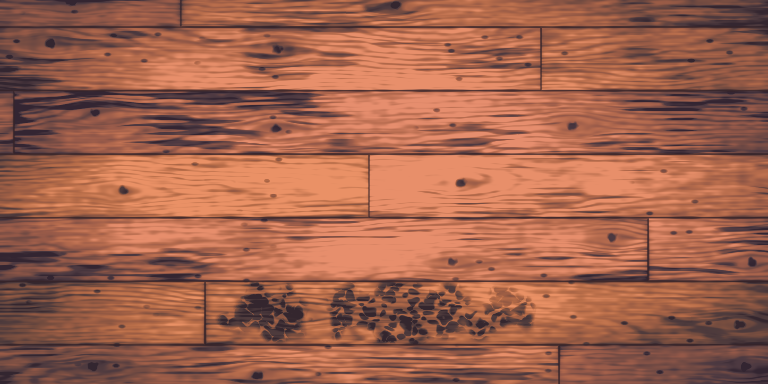
A Shadertoy shader for this texture:

```glsl
// Worn floor of warm horizontal planks: staggered butt joints, growth rings,
// knots, dark streaks and two scorched patches, under a soft vignette.
// A single tone value collects light, grain and wear, then indexes a colour ramp.

#define ROW_HEIGHT 0.1655
#define FIRST_SEAM 0.102
#define SEAM_WIDTH 0.0016
#define RING_DENSITY 76.0
#define RING_DEPTH 0.24
#define FIBRE_DEPTH 0.30
#define STREAK_DEPTH 0.50
#define BLOTCH_DEPTH 0.34
#define KNOT_CHANCE 0.55
#define KNOT_SPACING 0.45
#define SCORCH_DEPTH 0.60
#define VIGNETTE vec2(0.44, 1.35)

// Butt joint position in each row, bottom to top
const float JOINTS[7] = float[7](1.456, 0.534, 1.688, 0.961, 0.036, 1.409, 0.471);

float hash(vec2 p) {
    vec3 q = fract(vec3(p.xyx) * 0.1031);
    q += dot(q, q.yzx + 33.33);
    return fract((q.x + q.y) * q.z);
}

float noise(vec2 p) {
    vec2 i = floor(p), f = fract(p);
    f = f * f * (3.0 - 2.0 * f);
    return mix(mix(hash(i), hash(i + vec2(1, 0)), f.x),
               mix(hash(i + vec2(0, 1)), hash(i + vec2(1, 1)), f.x), f.y);
}

// Distance to the nearest scattered point
float cellular(vec2 p) {
    vec2 cell = floor(p);
    float nearest = 8.0;
    for (int k = 0; k < 9; k++) {
        vec2 c = cell + vec2(k % 3 - 1, k / 3 - 1);
        vec2 site = c + 0.1 + 0.8 * vec2(hash(c), hash(c + 41.7));
        nearest = min(nearest, length(p - site));
    }
    return nearest;
}

// Offset from the knot of this stretch of plank; far away if it has none
vec2 knotOffset(vec2 p, float row) {
    vec2 cell = vec2(floor(p.x / KNOT_SPACING), row + 7.0);
    vec2 jitter = 0.25 + 0.5 * vec2(hash(cell + 3.1), hash(cell + 8.6));
    vec2 centre = vec2((cell.x + jitter.x) * KNOT_SPACING,
                       FIRST_SEAM + (row - 1.0 + jitter.y) * ROW_HEIGHT);
    return hash(cell + 15.2) < KNOT_CHANCE ? p - centre : vec2(9.0);
}

// Burnt dabs that merge and break up inside two ragged ellipses
float scorch(vec2 p) {
    vec2 warp = 0.022 * vec2(noise(p * 45.0), noise(p * 45.0 + 9.0));
    float size = 0.25 + 0.45 * noise(p * 19.0 + 2.0);
    float dabs = 1.0 - smoothstep(size - 0.1, size + 0.12, cellular((p + warp) * vec2(36.0, 52.0)));
    float area = 0.0;
    for (int i = 0; i < 2; i++) {
        float k = float(i);
        vec2 d = (p - vec2(0.69 + 0.42 * k, 0.183)) / vec2(0.10 + 0.14 * k, 0.075);
        float ragged = length(d) + 0.9 * (noise(p * 24.0) - 0.5);
        area = max(area, 1.0 - smoothstep(0.65, 1.15, ragged));
    }
    return area * (0.22 + 0.78 * dabs);
}

vec3 woodRamp(float t) {
    vec3 c = mix(vec3(0.20, 0.15, 0.19), vec3(0.30, 0.23, 0.25), smoothstep(-0.1, 0.10, t));
    c = mix(c, vec3(0.45, 0.30, 0.26), smoothstep(0.10, 0.30, t));
    c = mix(c, vec3(0.59, 0.36, 0.28), smoothstep(0.27, 0.46, t));
    c = mix(c, vec3(0.71, 0.43, 0.30), smoothstep(0.43, 0.61, t));
    return mix(c, vec3(0.90, 0.57, 0.42), smoothstep(0.57, 0.80, t));
}

void mainImage(out vec4 fragColor, in vec2 fragCoord) {
    vec2 p = fragCoord / iResolution.y;
    float pixel = 1.0 / iResolution.y;
    vec2 view = fragCoord / iResolution.xy * vec2(2.0, 1.0) - vec2(1.0, 0.5);

    // Plank layout
    float level = (p.y - FIRST_SEAM) / ROW_HEIGHT + 1.0;
    float row = clamp(floor(level), 0.0, 6.0);
    float across = level - row;
    float joint = JOINTS[int(row)];
    float plank = row * 2.0 + step(joint, p.x);
    float seed = hash(vec2(plank, 4.7)), seed2 = hash(vec2(plank, 19.3));

    // Grain bends around knots, rings form long arches
    vec2 knot = knotOffset(p, row);
    float bend = exp(-dot(knot * vec2(14.0, 30.0), knot * vec2(14.0, 30.0)));
    vec2 q = vec2(p.x, across * ROW_HEIGHT - 0.75 * knot.y * bend) + plank * vec2(0.0, 3.7);
    vec2 heart = vec2(2.0 * seed, ROW_HEIGHT * (1.4 * seed2 - 0.2) + plank * 3.7);
    float radius = length((q - heart) * vec2(0.075, 1.0));
    radius += 0.028 * noise(q * vec2(3.5, 15.0)) + 0.007 * noise(q * vec2(16.0, 70.0));
    float ring = pow(0.5 + 0.5 * sin(6.2832 * RING_DENSITY * radius), 2.0);
    float fibre = 0.5 * noise(q * vec2(12.0, 230.0)) + 0.5 * noise(q * vec2(45.0, 130.0));
    float patchy = noise(q * vec2(4.0, 14.0) + 5.0);
    float streak = smoothstep(0.60, 0.74, 0.55 * noise(q * vec2(9.0, 130.0)) + 0.45 * patchy);

    // Light, grain and wear
    float tone = 0.92 - dot(view * view, VIGNETTE) + 0.18 * (seed2 - 0.5);
    tone -= RING_DEPTH * ring * (0.15 + 1.1 * patchy);
    tone += FIBRE_DEPTH * (fibre - 0.53);
    tone += BLOTCH_DEPTH * (0.6 * noise(q * vec2(3.0, 9.0)) + 0.4 * noise(p * vec2(9.0, 16.0)) - 0.5);
    tone -= STREAK_DEPTH * streak * (0.25 + 0.75 * seed);
    float knotSize = length(knot * vec2(0.85, 1.0)) + 0.007 * (noise(p * 110.0) - 0.5);
    tone -= 0.5 * (1.0 - smoothstep(0.005, 0.014, knotSize)) + 0.14 * bend;
    float fleck = 1.0 - smoothstep(0.04, 0.11, cellular(p * vec2(9.0, 16.0)));
    tone -= 0.4 * fleck * smoothstep(0.66, 0.8, noise(p * 7.0));
    if (row == 1.0) tone -= SCORCH_DEPTH * scorch(p);

    // Thin uneven seams with grime beside them
    float wobble = 0.002 * (noise(p * vec2(30.0, 9.0)) - 0.5);
    float edge = min(min(across, 1.0 - across) * ROW_HEIGHT, abs(p.x - joint)) + wobble;
    tone -= 0.45 * exp(-max(edge, 0.0) / 0.007) * noise(p * vec2(18.0, 6.0));
    float seam = 1.0 - smoothstep(SEAM_WIDTH - pixel * 0.5, SEAM_WIDTH + pixel, edge);

    // Rosy or amber tint per plank
    vec3 color = woodRamp(tone) * mix(vec3(1.02, 1.0, 0.94), vec3(1.0, 0.97, 1.04), seed);
    color = mix(color, vec3(0.21, 0.14, 0.16), 0.85 * seam);
    fragColor = vec4(color, 1.0);
}
```
